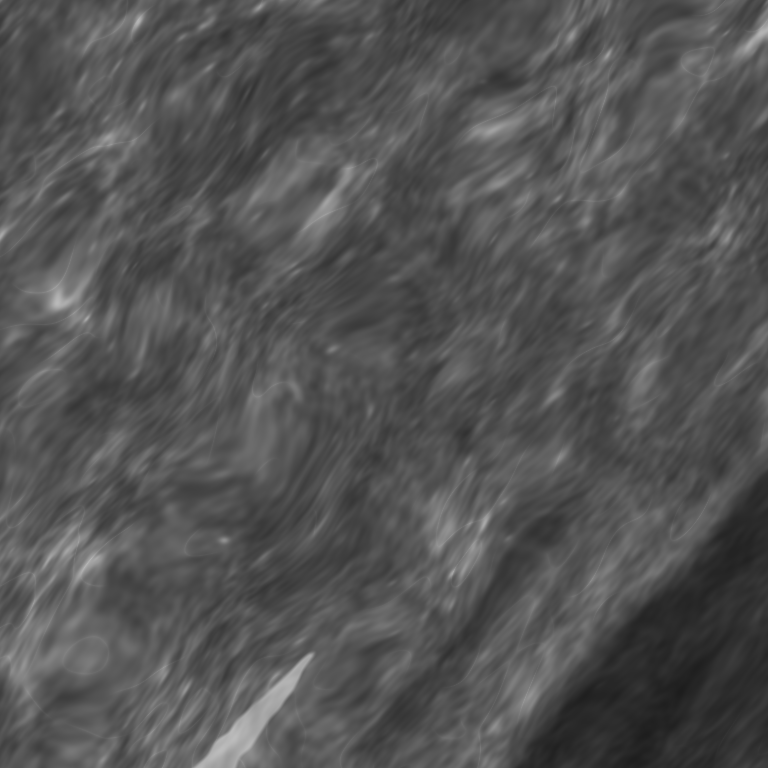
This texture is drawn by a WebGL 2 fragment shader. Its source:

```glsl
#version 300 es
precision highp float;

uniform vec2 u_resolution;
out vec4 fragColor;

// Tone
const float BASE_GREY = 0.322;
const float BROAD_CONTRAST = 0.085;
const float CLUMP_CONTRAST = 0.095;
const float STREAK_CONTRAST = 0.075;
const float FIBRE_CONTRAST = 0.05;
const float PATCH_GAIN = 0.19;
const float WISP_GAIN = 0.13;
const float FLECK_GAIN = 0.5;

// Layout: x runs along the grain, y across it towards the lower right
const vec2 GRAIN = vec2(0.64, 0.768);
const float SLOPE_EDGE = 0.515;
const float SLOPE_DARKENING = 0.56;
const float FOLD_EDGE = 0.337;
const float FOLD_DARKENING = 0.3;
const vec2 SHARD_TIP = vec2(0.382, 0.216);
const float SHARD_LENGTH = 0.2;
const float SHARD_HALF_WIDTH = 0.021;
const float SHARD_GREY = 0.67;

// Integer hash giving two values in 0..1
vec2 hash2(vec2 cell) {
    uvec2 v = uvec2(ivec2(cell)) * 1664525u + 1013904223u;
    v.x += v.y * 1664525u;
    v.y += v.x * 1664525u;
    v ^= v >> 16u;
    v.x += v.y * 1664525u;
    v.y += v.x * 1664525u;
    v ^= v >> 16u;
    return vec2(v & 65535u) / 65535.0;
}

float cornerSlope(vec2 cell, vec2 offset, vec2 corner) {
    return dot(hash2(cell + corner) * 2.0 - 1.0, offset - corner);
}

// Gradient noise scaled to a spread of about one
float noise(vec2 p) {
    vec2 i = floor(p);
    vec2 f = p - i;
    vec2 w = f * f * f * (f * (f * 6.0 - 15.0) + 10.0);
    float low = mix(cornerSlope(i, f, vec2(0, 0)), cornerSlope(i, f, vec2(1, 0)), w.x);
    float high = mix(cornerSlope(i, f, vec2(0, 1)), cornerSlope(i, f, vec2(1, 1)), w.x);
    return 5.5 * mix(low, high, w.y);
}

// Scattered soft slivers, mostly faint with a few bright ones
float flecks(vec2 p, vec2 tightness) {
    vec2 home = floor(p);
    float sum = 0.0;
    for (int y = -1; y <= 1; y++) {
        for (int x = -1; x <= 1; x++) {
            vec2 cell = home + vec2(x, y);
            vec2 look = hash2(cell + 173.0);
            vec2 d = p - cell - hash2(cell);
            d.y += (look.y - 0.5) * 0.5 * d.x;
            float size = mix(0.6, 1.3, look.y);
            sum += pow(look.x, 7.0) * exp(-dot(d * d, tightness) / (size * size));
        }
    }
    return sum;
}

// Tapered blade pointing along the grain
float shardMask(vec2 g) {
    float t = (SHARD_TIP.x - g.x) / SHARD_LENGTH;
    float halfWidth = SHARD_HALF_WIDTH * pow(clamp(t, 0.0, 1.0), 0.65);
    float wobble = 0.0018 * noise(g * vec2(30.0, 12.0));
    float edge = abs(g.y - SHARD_TIP.y + wobble) - halfWidth;
    return (1.0 - smoothstep(-0.003, 0.003, edge)) * smoothstep(0.0, 0.06, t);
}

void main() {
    vec2 p = gl_FragCoord.xy / min(u_resolution.x, u_resolution.y);
    vec2 g = vec2(dot(p, GRAIN), dot(p, vec2(GRAIN.y, -GRAIN.x)));

    // Bend the grain, less so towards the lower right
    float calm = smoothstep(0.25, 0.5, g.y);
    vec2 q = g;
    q.y += mix(0.011, 0.004, calm) * noise(g * vec2(5.0, 7.0) + 31.0);
    q.x += 0.012 * noise(g * vec2(6.0, 9.0) + 57.0);

    // Layered grain, summed as log brightness
    float broad = noise(q * vec2(3.0, 6.0) + 11.0);
    float clump = noise(q * vec2(9.0, 19.0) + 23.0);
    float streak = noise(q * vec2(20.0, 52.0) + 41.0);
    float fibre = noise(q * vec2(42.0, 115.0) + 67.0);
    float rough = mix(0.75 + 0.5 * smoothstep(-1.0, 1.5, broad), 0.6, calm);
    float tone = BROAD_CONTRAST * broad + FIBRE_CONTRAST * fibre;
    tone += rough * (CLUMP_CONTRAST * clump + STREAK_CONTRAST * streak);
    tone += calm * 0.07 * noise(g * vec2(3.0, 30.0) + 83.0);

    // Pale patches, thin curved wisps and bright flecks
    float patches = max(noise(q * vec2(4.5, 9.5) + 97.0) - 0.9, 0.0);
    float wispField = noise(q * vec2(10.0, 21.0) + 113.0);
    float wisps = exp(-9.0 * abs(wispField)) * smoothstep(0.0, 1.4, clump + broad);
    float slivers = flecks(q * vec2(17.0, 26.0), vec2(14.0, 40.0));
    slivers += 0.6 * flecks(q * vec2(32.0, 52.0) + 19.0, vec2(8.0, 22.0));
    tone += PATCH_GAIN * patches * (1.0 + 0.3 * streak) + WISP_GAIN * wisps;
    tone += FLECK_GAIN * slivers * mix(1.0, 0.4, calm);

    // Shaded fold with one crisp side
    float foldDepth = q.y - FOLD_EDGE;
    float foldSpan = smoothstep(0.25, 0.42, g.x) * (1.0 - smoothstep(0.65, 0.82, g.x));
    float fold = smoothstep(-0.004, 0.006, foldDepth) * exp(-max(foldDepth, 0.0) / 0.045);
    tone -= FOLD_DARKENING * fold * foldSpan;

    // Dark slope in the lower right corner
    float slopeDepth = q.y - SLOPE_EDGE + 0.006 * noise(g * vec2(7.0, 3.0) + 131.0);
    tone -= SLOPE_DARKENING * smoothstep(-0.008, 0.016, slopeDepth);

    float grey = BASE_GREY * exp(tone);
    float shardGrey = SHARD_GREY + 0.025 * streak + 0.015 * fibre;
    grey = mix(grey, shardGrey, shardMask(g));
    fragColor = vec4(vec3(clamp(grey, 0.0, 0.9)), 1.0);
}
```
